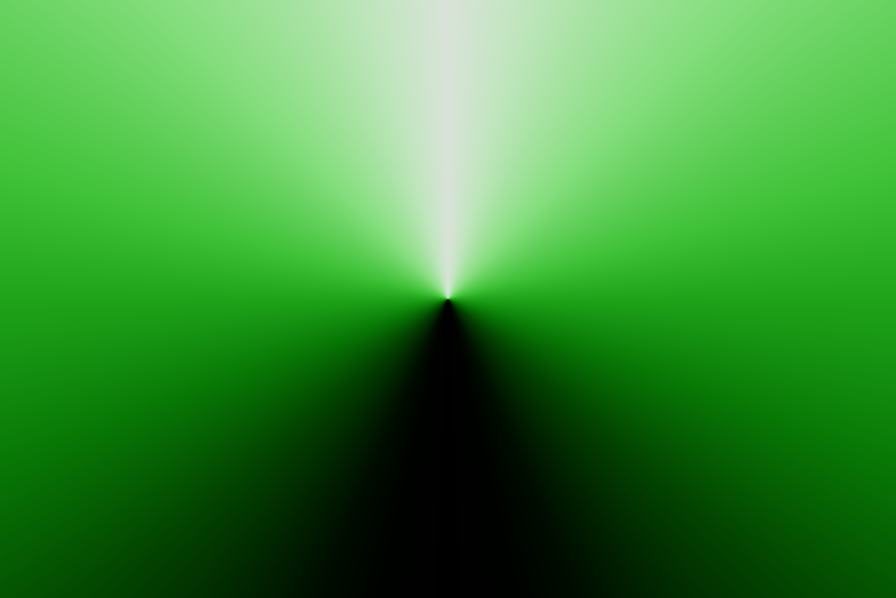
Write a Shadertoy shader that draws this background.

```glsl
const float PI = 3.14159;
const int STOP_COUNT = 10;

// Sweep stops: rgb colour, then angle from straight up in degrees
const vec4 SWEEP[STOP_COUNT] = vec4[STOP_COUNT](
    vec4(0.85, 0.89, 0.85, 0.0),
    vec4(0.75, 0.90, 0.74, 15.0),
    vec4(0.52, 0.87, 0.49, 44.0),
    vec4(0.25, 0.76, 0.22, 74.0),
    vec4(0.12, 0.64, 0.10, 90.0),
    vec4(0.03, 0.47, 0.02, 110.0),
    vec4(0.01, 0.27, 0.00, 130.0),
    vec4(0.00, 0.05, 0.00, 156.0),
    vec4(0.00, 0.01, 0.00, 166.0),
    vec4(0.00, 0.00, 0.00, 180.0)
);

// Angle away from straight up, mirrored left to right
float angleFromUp(vec2 offset) {
    return degrees(atan(max(abs(offset.x), 1e-5), offset.y));
}

// Blend through the stops in order
vec3 sweepColor(float angle) {
    vec3 color = SWEEP[0].rgb;
    for (int i = 1; i < STOP_COUNT; i++) {
        float start = SWEEP[i - 1].w;
        float amount = clamp((angle - start) / (SWEEP[i].w - start), 0.0, 1.0);
        color = mix(color, SWEEP[i].rgb, amount);
    }
    return color;
}

// Average four samples to smooth the tight centre
vec3 smoothSweep(vec2 offset, float pixelSize) {
    vec3 total = vec3(0.0);
    for (int i = 0; i < 4; i++) {
        vec2 shift = vec2(i % 2, i / 2) - 0.5;
        total += sweepColor(angleFromUp(offset + 0.5 * shift * pixelSize));
    }
    return total / 4.0;
}

void mainImage(out vec4 fragColor, in vec2 fragCoord) {
    vec2 offset = (fragCoord - 0.5 * iResolution.xy) / iResolution.y;
    fragColor = vec4(smoothSweep(offset, 1.0 / iResolution.y), 1.0);
}
```
